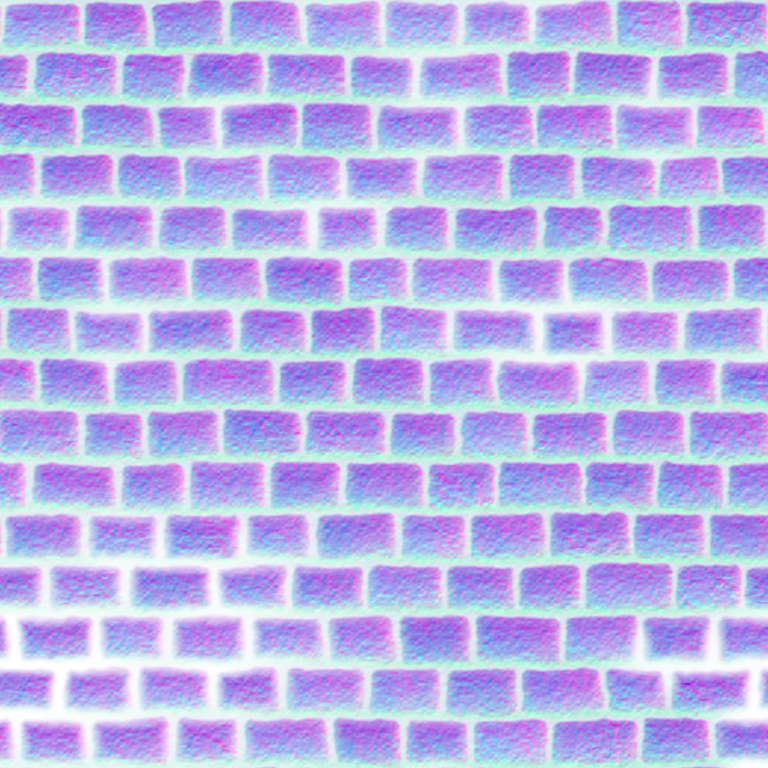
A WebGL 1 fragment shader for this texture map:

```glsl
precision highp float;
// Worn brick wall in running bond, coloured by surface slope, with pale glowing mortar.

uniform vec2 u_resolution;

const float COLUMNS = 10.0;
const float ROWS = 15.0;
const float EDGE_JITTER = 0.22;     // variation of brick width, in columns
const float GAP = 0.0032;           // smallest half width of a joint
const float GAP_VARIATION = 0.0028;
const float CORNER = 0.009;
const float BEVEL = 0.0065;
const float GRAIN_STEP = 0.0016;
const float GRAIN = 0.62;

const vec3 BRICK_TOP = vec3(0.62, 0.40, 0.89);
const vec3 BRICK_LOW = vec3(0.68, 0.70, 0.95);
const vec3 RIM_TOP = vec3(0.68, 0.36, 0.86);
const vec3 RIM_LEFT = vec3(0.46, 0.72, 0.87);
const vec3 RIM_RIGHT = vec3(0.98, 0.64, 0.86);
const vec3 RIM_BOTTOM = vec3(0.62, 0.97, 0.80);
const vec3 MORTAR = vec3(0.81, 0.89, 0.92);

float hash(vec2 p) {
  vec3 q = fract(vec3(p.xyx) * 0.1031);
  q += dot(q, q.yzx + 33.33);
  return fract((q.x + q.y) * q.z);
}

float noise(vec2 p) {
  vec2 i = floor(p);
  vec2 f = fract(p);
  f = f * f * (3.0 - 2.0 * f);
  return mix(mix(hash(i), hash(i + vec2(1.0, 0.0)), f.x),
             mix(hash(i + vec2(0.0, 1.0)), hash(i + vec2(1.0, 1.0)), f.x), f.y);
}

// Fine stone relief, plus broader chips where the surface is worn.
float relief(vec2 p, float wear) {
  float chips = smoothstep(0.45, 0.75, noise(p * 95.0 + 7.0));
  return 0.55 * noise(p * 150.0) + 0.35 * noise(p * 260.0 + 31.0) + wear * chips;
}

// Horizontal position of a vertical joint, in columns.
float joint(float index, float row) {
  return index + EDGE_JITTER * (hash(vec2(index + 20.0, row * 3.7 + 5.0)) - 0.5);
}

float roundedBox(vec2 p, vec2 halfSize, float radius) {
  vec2 q = abs(p) - halfSize + radius;
  return length(max(q, 0.0)) + min(max(q.x, q.y), 0.0) - radius;
}

float rim(float depth) {
  return exp(-max(depth, 0.0) / BEVEL);
}

void main() {
  vec2 uv = gl_FragCoord.xy / u_resolution;

  // Uneven edges: slow sag and small chips.
  vec2 sag = vec2(noise(uv * 14.0 + 3.0), noise(uv * 14.0 + 47.0)) - 0.5;
  vec2 nick = vec2(noise(uv * 75.0 + 11.0), noise(uv * 75.0 + 83.0)) - 0.5;
  vec2 p = uv + sag * 0.007 + nick * 0.0035;

  // Brick cell; the bond drifts sideways in the lower rows.
  float row = floor(p.y * ROWS);
  float drift = 0.03 - 0.28 * (1.0 - smoothstep(2.0, 6.0, row));
  float x = p.x * COLUMNS + 0.5 * mod(row, 2.0) + drift;
  float index = floor(x);
  if (x < joint(index, row)) index -= 1.0;
  else if (x > joint(index + 1.0, row)) index += 1.0;
  vec2 id = vec2(index + 20.0, row);
  float left = joint(index, row);
  float right = joint(index + 1.0, row);

  // Brick shape in canvas units.
  vec2 gap = GAP + GAP_VARIATION * vec2(hash(id + 40.0), hash(id + 90.0));
  vec2 halfSize = 0.5 * vec2((right - left) / COLUMNS, 1.0 / ROWS) - gap;
  vec2 local = vec2((x - 0.5 * (left + right)) / COLUMNS,
                    p.y - (row + 0.5) / ROWS);
  local.y += 0.04 * (hash(id + 130.0) - 0.5) * local.x;
  float d = roundedBox(local, halfSize, CORNER);
  float mortar = smoothstep(-0.0025, 0.0035, d);

  // Face gradient with a different tone on each brick.
  float tone = hash(id + 210.0) - 0.5;
  float height = local.y / halfSize.y;
  vec3 color = mix(BRICK_LOW, BRICK_TOP, smoothstep(-0.9, 1.1, height + 0.5 * tone));
  color += vec3(0.06, -0.01, -0.01) * local.x / halfSize.x;
  color += 0.08 * (hash(id + 300.0) - 0.5) * vec3(1.0, 1.0, 0.4);
  color += 0.16 * (noise(uv * 38.0) - 0.5) * vec3(1.0, -0.5, 0.0);

  // Bevels tinted by the way they face.
  color = mix(color, RIM_TOP, 0.6 * rim(halfSize.y - local.y));
  color = mix(color, RIM_LEFT, 0.75 * rim(halfSize.x + local.x));
  color = mix(color, RIM_RIGHT, 0.8 * rim(halfSize.x - local.x));
  color = mix(color, RIM_BOTTOM, 0.95 * rim(halfSize.y + local.y));

  // Mortar stays green under each brick.
  float under = smoothstep(-0.7, -1.0, height) * smoothstep(-1.25, -1.05, height);
  color = mix(color, mix(MORTAR, RIM_BOTTOM, 0.6 * under), mortar);

  // Grain, strongest on worn bricks.
  float wear = 0.45 * pow(hash(id + 400.0), 1.5) * smoothstep(0.3, 0.65, noise(uv * 24.0 + 60.0));
  float base = relief(uv, wear);
  vec2 slope = vec2(relief(uv + vec2(GRAIN_STEP, 0.0), wear) - base,
                    relief(uv + vec2(0.0, GRAIN_STEP), wear) - base);
  float strength = GRAIN * mix(1.0, 0.4, mortar);
  color += strength * vec3(-1.3 * slope.x - 0.2 * slope.y, 1.3 * slope.y + 0.3 * slope.x, 0.25 * slope.y);

  // White bloom from the joints, broadest at the lower left.
  float corner = exp(-5.0 * length((uv - vec2(0.08, 0.12)) * vec2(0.8, 1.2)));
  float patches = smoothstep(0.52, 0.9, noise(uv * 7.0 + 18.0)) * (1.0 - 0.6 * uv.y);
  float bloom = clamp(0.1 + 0.9 * patches + 1.1 * corner, 0.0, 1.0);
  color = mix(color, vec3(1.0), bloom * smoothstep(-0.017, 0.003, d));

  gl_FragColor = vec4(clamp(color, 0.0, 1.0), 1.0);
}
```
